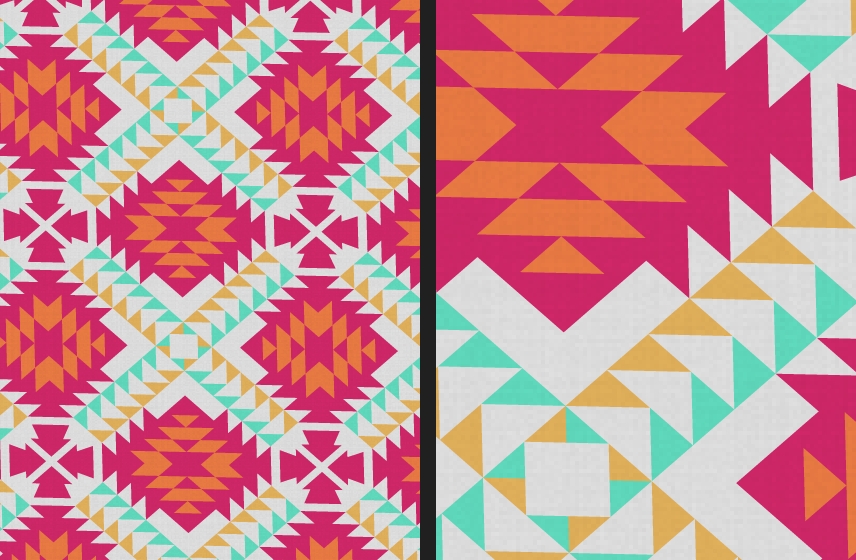
Left, the full canvas; right, a detail of the centre.
This pattern is drawn by a Shadertoy shader. Its source:

```glsl
// Woven-look geometric print: stepped diamonds, crossing sawtooth bands and barbed crosses.

const float UNIT = 0.104; // side of the small triangle squares, in repeats

float hash(vec2 p) {
    return fract(sin(dot(p, vec2(127.1, 311.7))) * 43758.5453);
}

// Flat colour at a point given in widths of the canvas
vec3 printColor(vec2 pos) {
    vec3 white   = vec3(0.86, 0.86, 0.86);
    vec3 magenta = vec3(0.80, 0.15, 0.40);
    vec3 orange  = vec3(0.90, 0.47, 0.26);
    vec3 gold    = vec3(0.87, 0.68, 0.35);
    vec3 teal    = vec3(0.37, 0.84, 0.73);

    // Slightly sheared lattice; each repeat is centred on a band crossing
    mat2 lattice = mat2(0.644, -0.014, -0.014, 0.561);
    vec2 cell = inverse(lattice) * (pos - vec2(0.4236, 1.0694));
    cell = fract(cell + 0.5) - 0.5;

    // Fold into one octant; "along" and "across" follow the diagonal band
    vec2 q = abs(cell);
    float major = max(q.x, q.y);
    float minor = min(q.x, q.y);
    float along = (major + minor) / UNIT;
    float across = (major - minor) / UNIT;
    vec2 tri = fract(vec2(along, across));

    // Band: two rows of half-filled squares, with a white square at the crossing
    if (across < 1.0 && along < 7.0) {
        bool upperRow = (q.y > q.x) == (cell.y > 0.0);
        bool isTeal = (cell.x < 0.0) == upperRow;
        if (along < 1.0) {
            if (major < 0.5 * UNIT) return white;
            return isTeal ? gold : teal;
        }
        if (tri.x + tri.y < 1.0) return white;
        return isTeal ? teal : gold;
    }

    // Barbed cross at the corner of the repeat
    float near = 0.5 - major;
    float far = 0.5 - minor;
    if (far < 0.155) {
        float barb = far < 0.095 ? far - 0.02 : 0.045 + 0.4 * (far - 0.095);
        return near < barb ? magenta : white;
    }

    // White bars between cross and diamonds, then the toothed diamond edge
    if (minor > 3.0 * UNIT) return white;
    if (across < 2.0) {
        return along > 4.0 && tri.x < tri.y ? magenta : white;
    }

    // Stepped orange medallion with a magenta heart
    float rowPos = near / (0.5 * UNIT);
    float inset = floor(rowPos) - fract(rowPos);
    float reach = minor / (0.5 * UNIT);
    bool inMedallion = rowPos < 4.0 && reach < 3.0 - inset;
    bool inHeart = rowPos < 2.0 && reach < 1.0 - inset;
    return inMedallion && !inHeart ? orange : magenta;
}

void mainImage(out vec4 fragColor, in vec2 fragCoord) {
    // Average a 4 x 4 grid of samples for smooth edges
    vec3 color = vec3(0.0);
    for (int j = 0; j < 4; j++) {
        for (int i = 0; i < 4; i++) {
            vec2 offset = (vec2(i, j) + 0.5) / 4.0 - 0.5;
            color += printColor((fragCoord + offset) / iResolution.x);
        }
    }
    color /= 16.0;

    // Faint cloth grain
    vec2 thread = floor(fragCoord / iResolution.x * 300.0);
    float grain = hash(thread) + 0.5 * hash(thread.xx) + 0.5 * hash(thread.yy + 7.0);
    color *= 1.0 + 0.025 * (grain - 1.0);

    fragColor = vec4(color, 1.0);
}
```
